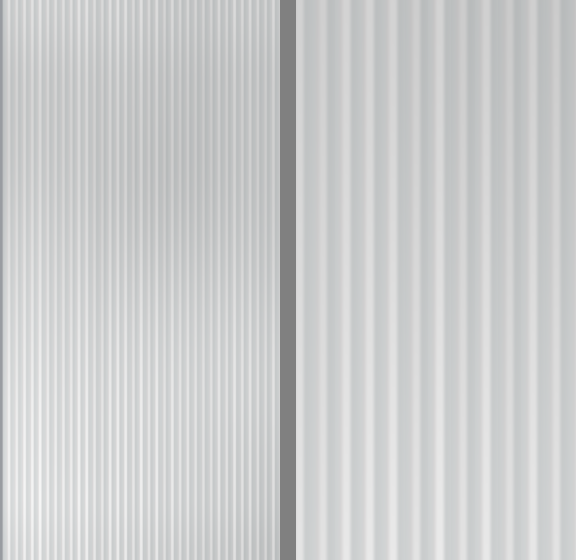
Left: the whole. Right: its middle third, enlarged.
Give the GLSL for this texture, as a WebGL 1 fragment shader.

```glsl
precision highp float;
// Vertical fluted panel: narrow pale ridges between grey grooves under soft light.
uniform vec2 u_resolution;

const float RIDGES = 36.0;          // repeats across; each runs the full height
const float RIDGE_PHASE = 0.16;     // ridge centre, in repeats
const float RIDGE_HALF = 0.17;      // half width of a ridge, in repeats
const float RIDGE_SOFT = 0.12;      // softness of its edges, in repeats
const float RIDGE_LIFT = 0.085;     // brightness of a ridge over its groove
const float EDGE_WIDTH = 0.010;     // dark border at the left, in widths
const vec3 EDGE_COLOR = vec3(0.60, 0.61, 0.63);
const vec3 COOL_TINT = vec3(-0.008, 0.003, 0.005);
const vec3 WARM_TINT = vec3(0.014, -0.004, -0.005);

float hash(float n) {
  return fract(sin(n * 12.9898) * 43758.547);
}

// Broad light: pale at the lower left, dim at the upper right.
float panelLight(vec2 uv) {
  float light = mix(0.745, 0.815, smoothstep(0.75, 0.25, uv.y));
  light += 0.035 * smoothstep(0.6, 0.0, uv.x);
  light -= 0.045 * smoothstep(0.55, 1.0, uv.x) * smoothstep(0.5, 0.0, uv.y);
  light += 0.020 * smoothstep(0.85, 1.0, uv.y);
  return light - 0.020 * smoothstep(0.12, 0.0, uv.y);
}

// Slow waves of tone along the panel.
float toneDrift(vec2 uv) {
  return 0.004 * sin(uv.x * 9.0 + 2.0 * sin(uv.y * 5.0))
       + 0.003 * sin(uv.y * 13.0 + uv.x * 4.0);
}

void main() {
  vec2 uv = gl_FragCoord.xy / u_resolution;
  float pixel = 1.0 / u_resolution.x;

  // Signed distance to the nearest ridge centre, in repeats
  float column = uv.x * RIDGES - RIDGE_PHASE + 0.5;
  float offset = fract(column) - 0.5;
  float variation = hash(floor(column)) - 0.5;

  // Ridge profile, with its edges widened to the pixel size
  float soft = max(RIDGE_SOFT, 0.5 * RIDGES * pixel);
  float halfWidth = RIDGE_HALF * (1.0 + 0.15 * variation);
  float ridge = 1.0 - smoothstep(halfWidth - soft, halfWidth + soft, abs(offset));

  // Contrast fades over the upper right and grows towards the foot
  float contrast = mix(1.2, 0.75, smoothstep(0.05, 0.7, uv.y));
  contrast += 0.25 * smoothstep(0.8, 1.0, uv.y);
  contrast *= 1.0 + 0.3 * variation;

  // Groove and ridge tones, the groove shading gently across its width
  float tone = panelLight(uv) + toneDrift(uv) + 0.012 * variation;
  tone += RIDGE_LIFT * contrast * ridge;
  tone -= 0.012 * (1.0 - ridge) * sin(6.2831853 * offset);
  vec3 color = vec3(tone);

  // Cool grooves and a faint warm fringe on the left flank of each ridge
  float fringe = exp(-pow((offset + RIDGE_HALF + 0.06) / 0.10, 2.0));
  color += COOL_TINT * (1.0 - ridge) + WARM_TINT * fringe * (1.0 - 0.6 * uv.x);

  // Dark border
  float border = 1.0 - smoothstep(EDGE_WIDTH - pixel, EDGE_WIDTH + pixel, uv.x);
  color = mix(color, EDGE_COLOR, border);

  gl_FragColor = vec4(clamp(color, 0.0, 1.0), 1.0);
}
```
